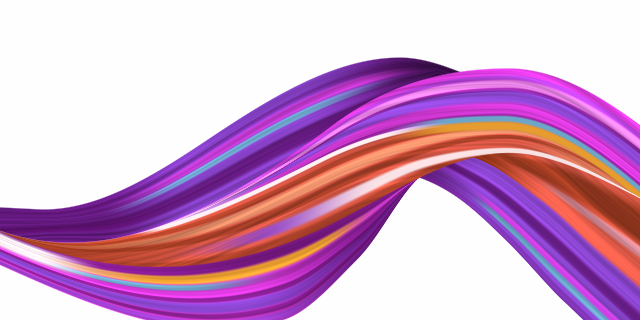
Reproduce this background procedurally as a Shadertoy shader.

```glsl
const vec3 PAPER = vec3(.995, .997, .997),
  VIOLET = vec3(.56, .28, .84), MAGENTA = vec3(.87, .23, .88),
  PLUM = vec3(.34, .05, .4), CORAL = vec3(.87, .35, .28),
  RUST = vec3(.56, .2, .09), AMBER = vec3(.9, .61, .18),
  SKY = vec3(.42, .65, .79), PEACH = vec3(.92, .63, .46),
  PALE = vec3(1, .95, .97);

// Gradient noise
float corner(vec2 cell, vec2 offset) {
  float a = 6.283 * fract(sin(dot(cell, vec2(127.1, 311.7))) * 437.58);
  return dot(vec2(cos(a), sin(a)), offset);
}

float noise(vec2 p) {
  vec2 i = floor(p), f = p - i, u = f * f * (3. - 2. * f), e = vec2(1, 0);
  return mix(mix(corner(i, f), corner(i + e, f - e), u.x),
    mix(corner(i + e.yx, f - e.yx), corner(i + 1., f - 1.), u.x), u.y);
}

// Smooth curve through four knots of (x, height, slope)
float segment(float x, vec3 a, vec3 b) {
  float w = b.x - a.x, t = clamp((x - a.x) / w, 0., 1.), r = 1. - t;
  return a.y * r * r * (1. + 2. * t) + b.y * t * t * (3. - 2. * t)
    + w * t * r * (a.z * r - b.z * t);
}

float curve(float x, mat4x3 k) {
  int i = x < k[1].x ? 0 : x < k[2].x ? 1 : 2;
  return segment(x, k[i], k[i + 1])
    + min(x - k[0].x, 0.) * k[0].z + max(x - k[3].x, 0.) * k[3].z;
}

// Fade, soft stripe and lengthwise folds
float ramp(float a, float b, float x) {
  float t = clamp((x - a) / (b - a), 0., 1.);
  return t * t * (3. - 2. * t);
}

float band(float v, float centre, float radius) {
  return ramp(1.25, .55, abs(v - centre) / radius);
}

float folds(float v, float x) {
  return 1. + .32 * noise(vec2(x * 1.3, v)) + .16 * noise(vec2(x * 2., v * 2.7));
}

vec3 backColor(float u, float x) {
  float lit = ramp(.3, .62, x) * ramp(1.28, .92, x);
  vec3 c = mix(PLUM, VIOLET, .22 + .7 * lit);
  c = mix(c, PLUM, .75 * band(u, 1.75, .3) + .4 * band(u, .42, .1));
  c = mix(c, PLUM, .55 * ramp(1.8, 3.2, u) * ramp(.6, .9, x));
  c = mix(c, MAGENTA, .8 * ramp(.3, .6, x) * ramp(1.36, 1.1, x) * band(u, .7, .17));
  c = mix(c, SKY, lit * band(u, 1., .13));
  return c * (1. - .45 * ramp(1.1, 1.42, x)) * folds(u * 5., x);
}

vec3 rightColor(float q, float r, float x) {
  float trail = ramp(1.46, 1.56, x);
  vec3 c = mix(VIOLET, PLUM, .7 * band(q, .62, .1) + .35 * band(q, .04, .08));
  c = mix(c, MAGENTA, .75 * trail * band(q, .35, .06));
  c = mix(c, SKY, trail * band(q, .24, .06));
  c = mix(c, PLUM, .65 * ramp(1.52, 1.32, x));
  vec3 warm = mix(CORAL, RUST, max(.8 * band(r, .7, .22), ramp(1.72, 1.5, x)));
  warm = mix(warm, mix(PEACH, VIOLET, .3), ramp(1.66, 1.8, x) * band(r, .4, .07));
  return mix(c, warm, ramp(-.04, .04, r)) * folds(q * 9., x);
}

vec3 lowerColor(float w, float x) {
  vec3 c = mix(MAGENTA, VIOLET, band(w, .68, .09) + .7 * band(w, .93, .06));
  c = mix(c, PLUM, .55 * band(w, .56, .04) + .5 * band(w, .81, .04));
  c = mix(c, PLUM, .75 * band(w, .04, .14));
  c = mix(c, SKY, band(w, .36, .05) * ramp(.9, .6, x));
  vec3 gold = mix(PEACH, AMBER, ramp(.25, .5, x));
  c = mix(c, gold, band(w, .23, .08) * ramp(1.2, 1., x));
  c = mix(c, PALE, band(w, .25, .22) * ramp(.33, .1, x));
  c = mix(c, PLUM, .75 * ramp(.75, 1.2, x) * ramp(.25, .4, w));
  return c * folds(w * 9., x);
}

vec3 frontColor(float m, float n, float s, float x) {
  // Pink upper half, orange lower half
  vec3 pink = mix(MAGENTA, VIOLET, band(m, .52, .13) + .5 * band(m, .17, .05));
  pink = mix(pink, PALE, .4 * band(m, .29, .08));
  pink = mix(pink, PLUM, .45 * band(m, .4, .04) + .5 * band(m, .91, .06));
  pink = mix(pink, PALE, .65 * ramp(.9, .5, x));
  vec3 warm = mix(CORAL, PEACH, .75 * band(n, .3, .09));
  warm = mix(warm, RUST, .6 * band(n, .15, .05) + .65 * band(n, .48, .07));
  warm = mix(warm, RUST, max(.6 * band(n, .97, .1), .7 * ramp(.75, .15, x)));
  warm = mix(warm, PEACH, .6 * ramp(1.6, 1.85, x) * ramp(.3, .8, n));
  vec3 c = mix(warm, pink, ramp(-.003, .003, s)) * folds(s * 65., x);
  // Seam and sheen
  float late = ramp(1.18, 1.42, x);
  c = mix(c, SKY, late * band(s, .008, .011));
  c = mix(c, AMBER, late * band(s, -.013, .014));
  c = mix(c, PALE, (1. - late) * ramp(.42, .52, x) * band(s, 0., .008));
  float sheen = band(n, mix(.72, .93, ramp(1.25, 1.6, x)), .1);
  return mix(c, mix(VIOLET, PALE, ramp(.8, 1.2, x)), .9 * sheen * ramp(.5, .9, x));
}

// Lays a colour between two antialiased edges
vec3 lay(vec3 under, vec3 ink, float below, float above) {
  vec2 side = clamp(vec2(below, above) * iResolution.y / 1.3 + .5, 0., 1.);
  return mix(under, ink, side.x * side.y);
}

void mainImage(out vec4 fragColor, in vec2 fragCoord) {
  float x = 2. * fragCoord.x / iResolution.x, y = fragCoord.y / iResolution.y;
  // Ribbon edges and guide lines
  float backTop = curve(x, mat4x3(.117, .346, -.05, .651, .565, .67, 1.25, .82, 0, 1.448, .771, -.4));
  float backLine = curve(x, mat4x3(.1, .31, 0, .417, .362, .4, .86, .602, .53, 1.3, .766, .2));
  float top = curve(x, mat4x3(0, .279, -.35, 1.04, .609, .75, 1.59, .786, 0, 2, .609, -.75));
  float seam = min(top, curve(x, mat4x3(0, .3, -.4, 1.01, .503, .5, 1.57, .62, 0, 2, .4, -.85)));
  float base = curve(x, mat4x3(0, .277, -.45, 1.04, .302, .5, 1.59, .522, 0, 2, .38, -.5));
  float lowBase = curve(x, mat4x3(0, .172, -.45, .885, 0, .3, 1.12, .193, 1, 1.31, .445, .9));
  float rightBase = curve(x, mat4x3(1.31, .445, -.35, 1.46, .36, -.8, 1.6, .23, -1, 1.76, .06, -.95));
  float rightLine = curve(x, mat4x3(1.5, .5, -.4, 1.69, .375, -.75, 1.82, .26, -.95, 2, .1, -.9));
  float middle = mix(base, top, .5);

  // Ribbons from back to front
  float q = (y - rightBase) / max(rightLine - rightBase, .02);
  float r = (y - rightLine) / max(base - rightLine, .02);
  vec3 c = lay(PAPER, rightColor(q, r, x), y - rightBase, middle - y);
  float u = (backTop - y) / max(backTop - backLine, .02);
  c = lay(c, backColor(u, x), y - middle, backTop - y);
  float w = (base - y) / max(base - lowBase, .01);
  c = lay(c, lowerColor(w, x), y - lowBase, middle - y);
  float m = (top - y) / max(top - seam, .005), n = (seam - y) / max(seam - base, .005);
  c = lay(c, frontColor(m, n, y - seam, x), y - base, top - y);
  fragColor = vec4(clamp(c, 0., 1.), 1);
}
```
